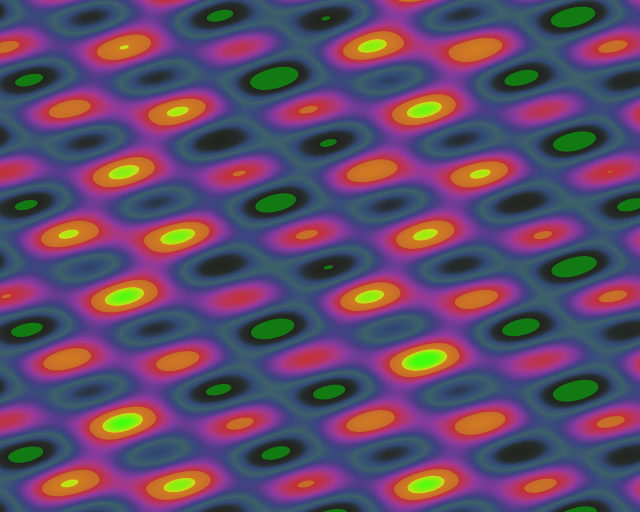
A WebGL 1 fragment shader for this background:

```glsl
precision highp float;
// Tilted glowing blobs from interfering plane waves, coloured by a banded heat ramp.

uniform vec2 u_resolution;

#define ROW_WAVE vec2(0.0, 8.2)       // cycles per canvas height
#define DIAGONAL_WAVE vec2(4.24, -4.1)
#define COLUMN_WAVE vec2(1.75, 0.0)
#define AMPLITUDES vec3(0.95, 0.87, 0.52)
#define CREST vec2(0.83, 0.541)       // point where all waves peak
#define NOISE_SCALE vec2(3.5, 5.0)
#define NOISE_AMOUNT 0.6
#define GREEN_LEVEL -1.9
#define ORANGE_LEVEL 1.38
#define YELLOW_LEVEL 2.02

const float TAU = 6.2831853;

vec2 randomGradient(vec2 cell) {
  float h = fract(sin(dot(cell, vec2(127.1, 311.7))) * 43758.55);
  return vec2(cos(TAU * h), sin(TAU * h));
}

float gradientNoise(vec2 p) {
  vec2 cell = floor(p);
  vec2 f = p - cell;
  vec2 w = f * f * f * (f * (f * 6.0 - 15.0) + 10.0);
  vec2 e = vec2(1.0, 0.0);
  float a = dot(randomGradient(cell), f);
  float b = dot(randomGradient(cell + e.xy), f - e.xy);
  float c = dot(randomGradient(cell + e.yx), f - e.yx);
  float d = dot(randomGradient(cell + e.xx), f - e.xx);
  return mix(mix(a, b, w.x), mix(c, d, w.x), w.y);
}

// Three plane waves, made uneven by soft noise
float waveField(vec2 p) {
  vec2 q = p - CREST;
  vec3 phase = vec3(dot(ROW_WAVE, q), dot(DIAGONAL_WAVE, q), dot(COLUMN_WAVE, q));
  return dot(AMPLITUDES, cos(TAU * phase)) + NOISE_AMOUNT * gradientNoise(p * NOISE_SCALE);
}

// Linear position of v between two levels
float ramp(float low, float high, float v) {
  return clamp((v - low) / (high - low), 0.0, 1.0);
}

// Antialiased step over a hard colour edge
float hardEdge(float level, float v, float width) {
  return smoothstep(level - width, level + width, v);
}

// Continuous part: black, blue, teal, indigo, purple, magenta, red
vec3 smoothPalette(float v) {
  vec3 color = mix(vec3(0.13, 0.14, 0.11), vec3(0.15, 0.17, 0.17), ramp(-1.9, -1.5, v));
  color = mix(color, vec3(0.20, 0.29, 0.46), ramp(-1.5, -1.1, v));
  color = mix(color, vec3(0.24, 0.38, 0.41), ramp(-1.1, -0.6, v));
  color = mix(color, vec3(0.22, 0.28, 0.49), ramp(-0.6, -0.2, v));
  color = mix(color, vec3(0.29, 0.24, 0.52), ramp(-0.2, 0.05, v));
  color = mix(color, vec3(0.53, 0.23, 0.62), ramp(0.05, 0.55, v));
  color = mix(color, vec3(0.67, 0.22, 0.52), ramp(0.55, 0.85, v));
  return mix(color, vec3(0.77, 0.19, 0.20), ramp(0.85, ORANGE_LEVEL, v));
}

void main() {
  vec2 p = gl_FragCoord.xy / u_resolution.y;
  vec2 pixel = vec2(1.0 / u_resolution.y, 0.0);
  float v = waveField(p);
  vec2 slope = vec2(waveField(p + pixel.xy), waveField(p + pixel.yx)) - v;
  float width = 0.6 * length(slope) + 0.0001;

  // Hard-edged cores inside the smooth ramp
  vec3 green = vec3(0.07, 0.48, 0.07);
  vec3 orange = mix(vec3(0.77, 0.42, 0.17), vec3(0.82, 0.49, 0.13), ramp(ORANGE_LEVEL, YELLOW_LEVEL, v));
  vec3 yellow = mix(vec3(0.80, 0.88, 0.08), vec3(0.25, 1.0, 0.05), ramp(YELLOW_LEVEL, 2.45, v));
  vec3 color = mix(green, smoothPalette(v), hardEdge(GREEN_LEVEL, v, width));
  color = mix(color, orange, hardEdge(ORANGE_LEVEL, v, width));
  color = mix(color, yellow, hardEdge(YELLOW_LEVEL, v, width));

  gl_FragColor = vec4(color, 1.0);
}
```
